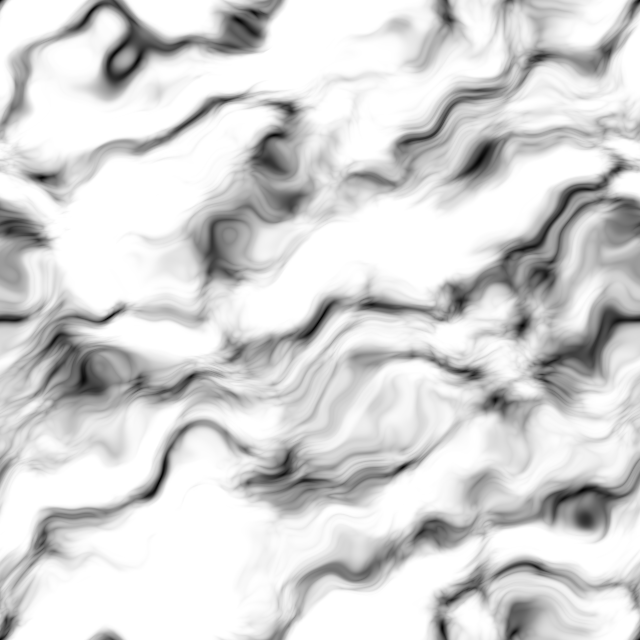
Give the GLSL for this texture, as a three.js fragment shader.

```glsl
// Seamless white marble with soft, dark, crumpled veins running mostly up to the right.
varying vec2 vUv;

const float TAU = 6.2831853;
const int WARP_OCTAVES = 3;
const int VEIN_OCTAVES = 5;
const vec2 VEIN_REPEATS = vec2(3.0, 4.0);
const float WARP_STRENGTH = 0.45;
const float CREASE_SOFTNESS = 0.03;
const float WHITE_LEVEL = 0.36;
const vec3 VEIN_COLOR = vec3(0.02);
const vec3 STONE_COLOR = vec3(1.0);

float hash(vec2 cell, float seed) {
  vec3 h = fract(vec3(cell.xyx + seed * 7.31) * vec3(0.1031, 0.1030, 0.0973));
  h += dot(h, h.yzx + 33.33);
  return fract((h.x + h.y) * h.z);
}

// Slope of one lattice corner, wrapped so the noise repeats
float cornerSlope(vec2 cell, vec2 offset, vec2 period, float seed) {
  float angle = TAU * hash(mod(cell, period), seed);
  return dot(vec2(cos(angle), sin(angle)), offset);
}

// Gradient noise around zero that tiles over the unit square
float tiledNoise(vec2 uv, vec2 period, float seed) {
  vec2 p = uv * period;
  vec2 cell = floor(p);
  vec2 f = p - cell;
  vec2 blend = f * f * f * (f * (f * 6.0 - 15.0) + 10.0);
  vec2 right = vec2(1.0, 0.0);
  vec2 up = vec2(0.0, 1.0);
  float bottom = mix(cornerSlope(cell, f, period, seed),
                     cornerSlope(cell + right, f - right, period, seed), blend.x);
  float top = mix(cornerSlope(cell + up, f - up, period, seed),
                  cornerSlope(cell + 1.0, f - 1.0, period, seed), blend.x);
  return mix(bottom, top, blend.y);
}

// Bends the plane at several scales, which stretches fine grain into streaks
vec2 crumple(vec2 uv, float strength) {
  vec2 shift = vec2(0.0);
  float repeats = 4.0;
  for (int i = 0; i < WARP_OCTAVES; i++) {
    float seed = 20.0 + 2.0 * float(i);
    vec2 push = vec2(tiledNoise(uv, vec2(repeats), seed),
                     tiledNoise(uv, vec2(repeats), seed + 1.0));
    shift += push * strength / repeats;
    repeats *= 2.0;
  }
  return uv + shift;
}

float softAbs(float x, float softness) {
  return sqrt(x * x + softness * softness) - softness;
}

// Sum of folded noise: low along the creases, high between them
float turbulence(vec2 uv, vec2 repeats, float softness) {
  float sum = 0.0;
  float weight = 1.0;
  for (int i = 0; i < VEIN_OCTAVES; i++) {
    sum += weight * softAbs(tiledNoise(uv, repeats, float(i)), softness);
    repeats *= 2.0;
    weight *= 0.5;
  }
  return sum;
}

void main() {
  // A whole-number shear favours the rising diagonal and still tiles
  vec2 p = crumple(vUv, WARP_STRENGTH);
  vec2 sheared = vec2(p.x - p.y, p.y);

  // Rounded tone curve: narrow darks, broad pale greys, clipped white
  float height = turbulence(sheared, VEIN_REPEATS, CREASE_SOFTNESS);
  float depth = 1.0 - min(height / WHITE_LEVEL, 1.0);
  gl_FragColor = vec4(mix(STONE_COLOR, VEIN_COLOR, depth * depth), 1.0);
}
```
